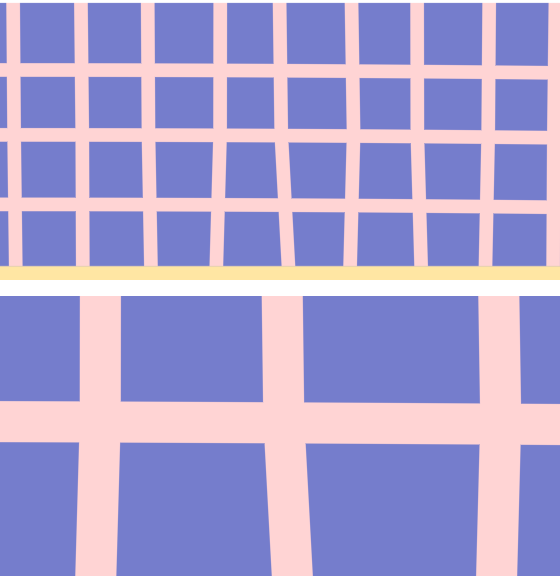
Top, the full canvas; bottom, a detail of the centre.
A WebGL 1 fragment shader for this pattern:

```glsl
precision highp float;

uniform vec2 u_resolution;

const float PI = 3.14159265;

// Coverage of the region where d < 0, softened over about one pixel
float cover(float d, float pixel) {
  return 1.0 - smoothstep(-0.75 * pixel, 0.75 * pixel, d);
}

// Centre of an upright bar; s runs from 0 at the top to 1 at the floor
float barCentre(float i, float s) {
  float alternate = cos(PI * i);
  float middle = exp(-0.25 * (i - 4.5) * (i - 4.5));
  float top = -middle * (0.0167 + 0.0586 * alternate + 0.0527 * sin(0.5 * PI * i));
  float bottom = 0.0376 - 0.0097 * i + middle * (0.0215 + 0.043 * alternate);
  float bend = -alternate * (0.0043 + 0.0387 * middle);
  return 0.194 + i + mix(top, bottom, s) + bend * (1.0 - abs(2.0 * s - 1.0));
}

// Depth of a crossbar, sagging towards the right
float railCentre(float j, float x) {
  return 1.032 + 0.991 * j - 0.034 * sin(0.5 * PI * j) + 0.00063 * x * x;
}

void main() {
  // One unit is one grid cell; y runs downwards from the top edge
  float pixel = 4.129 / u_resolution.y;
  vec2 p = vec2(gl_FragCoord.x, u_resolution.y - gl_FragCoord.y) * pixel;
  float s = (p.y - 0.043) / 3.882;

  // Nearest bar or rail of the lattice
  float lattice = 10.0;
  for (int i = 0; i < 9; i++) {
    lattice = min(lattice, abs(p.x - barCentre(float(i), s)) - 0.101);
  }
  for (int j = 0; j < 3; j++) {
    lattice = min(lattice, abs(p.y - railCentre(float(j), p.x)) - 0.101);
  }

  vec3 blue = vec3(0.46, 0.49, 0.80);
  vec3 pink = vec3(1.0, 0.83, 0.83);
  vec3 color = mix(blue, pink, cover(lattice, pixel));

  // White top margin, then the yellow floor with its thin shaded rim
  color = mix(color, vec3(1.0), cover(p.y - 0.043, pixel));
  color = mix(color, vec3(1.0, 0.90, 0.64), cover(3.928 - p.y, pixel));
  color = mix(color, vec3(0.90, 0.82, 0.68), cover(abs(p.y - 3.928) - 0.007, pixel));

  gl_FragColor = vec4(color, 1.0);
}
```
